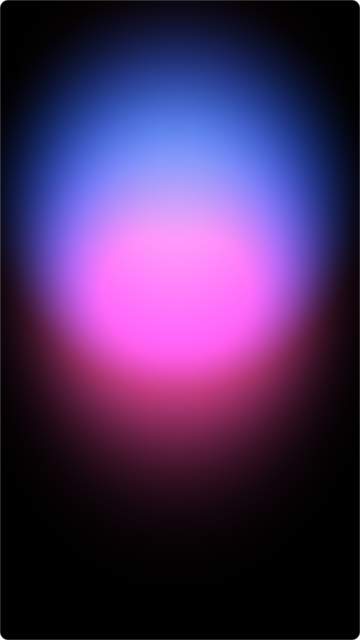
Write a Shadertoy shader that draws this background.

```glsl
// Radial distance (x) and vertical direction (y) inside an ellipse
vec2 ellipsePolar(vec2 p, vec2 center, vec2 radii) {
    vec2 q = (p - center) / radii;
    float r = length(q);
    return vec2(r, q.y / max(r, 0.001));
}

// Warm light: steep at the sides, with longer tails above and below
float roseLight(vec2 p) {
    vec2 e = ellipsePolar(p, vec2(0.49, 0.968), vec2(0.343, 0.382));
    float power = mix(3.4, e.y > 0.0 ? 1.85 : 2.4, e.y * e.y);
    return min(1.15 * exp(-0.83 * pow(e.x, power)), 1.0);
}

// Cool light: crisp lower rim that softens toward the top
float blueLight(vec2 p) {
    vec2 e = ellipsePolar(p, vec2(0.49, 1.171), vec2(0.394, 0.412));
    float softness = 0.41 + 0.21 * e.y;
    return 1.0 - smoothstep(1.0 - softness, 1.0 + softness, e.x);
}

// Signed distance to a box with rounded corners
float roundedBox(vec2 p, vec2 halfSize, float radius) {
    vec2 d = abs(p) - halfSize + radius;
    return length(max(d, 0.0)) + min(max(d.x, d.y), 0.0) - radius;
}

void mainImage(out vec4 fragColor, in vec2 fragCoord) {
    vec2 size = vec2(1.0, 16.0 / 9.0);
    vec2 p = fragCoord / iResolution.xy * size;

    // Blend the two lights
    float red = roseLight(p);
    vec3 rose = red * vec3(1.0, 0.31, 0.66);
    vec2 paleOffset = (p - vec2(0.49, 1.222)) / vec2(0.324, 0.359);
    float pale = exp(-dot(paleOffset, paleOffset));
    vec3 sky = vec3(red, 0.3 + 0.33 * pale, 0.98);
    vec3 color = mix(rose, sky, blueLight(p));

    // White outside the rounded panel
    float edge = roundedBox(p - 0.5 * size, 0.5 * size, 0.024);
    float pixel = size.y / iResolution.y;
    color = mix(color, vec3(1.0), smoothstep(-pixel, pixel, edge));

    fragColor = vec4(color, 1.0);
}
```
